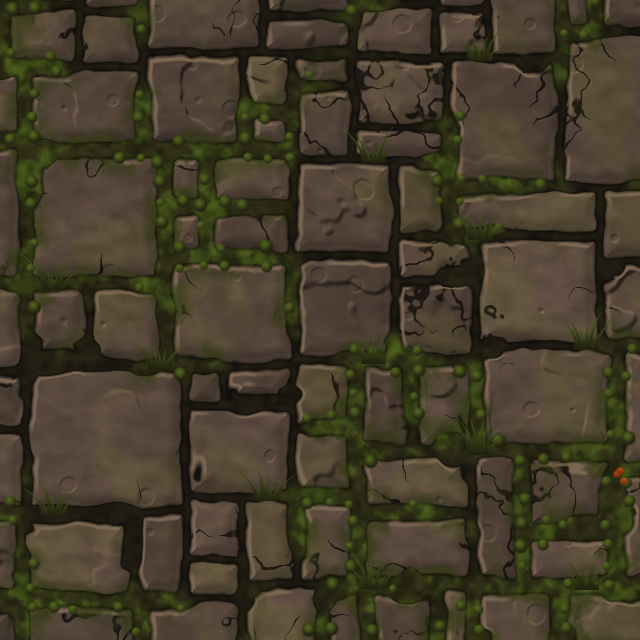
Reproduce this texture procedurally as a Shadertoy shader.

```glsl
#define GRID 6.0
#define JITTER 0.62
#define SPLIT_CHANCE 0.5
#define JOINT 0.042
#define MOSS_SPREAD 0.045
#define STONE_COOL vec3(0.335, 0.272, 0.232)
#define STONE_WARM vec3(0.355, 0.305, 0.22)
#define RIM_LIGHT vec3(0.5, 0.415, 0.335)
#define JOINT_DARK vec3(0.115, 0.098, 0.068)
#define MOSS_DARK vec3(0.175, 0.175, 0.08)
#define MOSS_LIGHT vec3(0.255, 0.315, 0.095)

struct Stone { vec2 lo, hi, id; };

float hash(vec2 p) { return fract(sin(dot(p, vec2(127.1, 311.7))) * 43758.5453); }

float noise(vec2 p) {
  vec2 i = floor(p), f = fract(p);
  f = f * f * (3.0 - 2.0 * f);
  return mix(mix(hash(i), hash(i + vec2(1, 0)), f.x),
             mix(hash(i + vec2(0, 1)), hash(i + 1.0), f.x), f.y);
}

float fbm(vec2 p) {
  float sum = 0.0, amp = 0.53;
  for (int i = 0; i < 4; i++) {
    sum += amp * noise(p);
    p = mat2(1.6, 1.2, -1.2, 1.6) * p + 3.7;
    amp *= 0.5;
  }
  return sum;
}

float mossAt(vec2 p) { return smoothstep(0.45, 0.61, fbm(p * 0.9 + 7.0)); }

// Each grid cell holds one joint: upright in even cells, level in odd ones
bool isOdd(vec2 c) { return mod(c.x + c.y, 2.0) > 0.5; }
float cut(vec2 c) { return 0.5 + JITTER * (hash(c + 4.0) - 0.5); }

Stone findStone(vec2 p) {
  vec2 c = floor(p), f = p - c, k;
  if (isOdd(c)) {
    k.y = step(cut(c), f.y);
    k.x = step(cut(c + vec2(0, 2.0 * k.y - 1.0)), f.x);
  } else {
    k.x = step(cut(c), f.x);
    k.y = step(cut(c + vec2(2.0 * k.x - 1.0, 0)), f.y);
  }
  k += c;
  float a = cut(k - 1.0) - 1.0, b = cut(k);
  float below = cut(k - vec2(0, 1)), left = cut(k - vec2(1, 0));
  Stone s = Stone(k + vec2(a, below - 1.0), k + vec2(b, left), k);
  if (isOdd(k)) s = Stone(k + vec2(left - 1.0, a), k + vec2(below, b), k);
  // Split some of the larger stones
  for (int i = 0; i < 2; i++) {
    vec2 size = s.hi - s.lo, axis = size.x > size.y ? vec2(1, 0) : vec2(0, 1);
    if (max(size.x, size.y) < 0.9 || hash(s.id + 21.0) > SPLIT_CHANCE) break;
    vec2 mid = mix(s.lo, s.hi, 0.3 + 0.4 * hash(s.id + 33.0));
    float side = step(dot(mid, axis), dot(p, axis));
    s.lo = mix(s.lo, mid, axis * side);
    s.hi = mix(s.hi, mid, axis * (1.0 - side));
    s.id += axis * (0.25 + 0.37 * side);
  }
  return s;
}

float stoneDistance(vec2 p, Stone s, float moss) {
  vec2 e = abs(p - 0.5 * (s.lo + s.hi)) - 0.5 * (s.hi - s.lo) + JOINT + MOSS_SPREAD * moss + 0.035;
  return length(max(e, 0.0)) + min(max(e.x, e.y), 0.0) - 0.035;
}

float ledge(vec2 p) { return smoothstep(0.49, 0.52, fbm(p * 1.2)); }

vec3 shadeStone(vec2 p, Stone s, float d, float moss) {
  vec2 q = p - 0.5 * (s.lo + s.hi), e = abs(q) - 0.5 * (s.hi - s.lo), seed = s.id * 7.3;
  vec3 col = mix(STONE_COOL, STONE_WARM, smoothstep(0.46, 0.64, fbm(p * 1.6 + seed)));
  col *= (0.92 + 0.16 * hash(s.id + 5.0)) * (0.84 + 0.32 * fbm(p * vec2(6, 9) + seed));

  // Flaked ledges, lit from the upper left
  float relief = ledge(p + seed) - ledge(p + seed + vec2(-0.025, 0.035));
  relief *= smoothstep(0.45, 0.65, noise(p * 1.3 + seed + 9.0));
  col = mix(col, RIM_LIGHT, 0.6 * max(relief, 0.0)) * (1.0 + 0.5 * min(relief, 0.0));

  // Pits and shallow round scars
  vec2 cell = floor(p * 2.5), g = fract(p * 2.5) - 0.3 - 0.4 * hash(cell);
  float r = mix(0.04, 0.24, pow(hash(cell + 8.0), 2.0));
  float ring = smoothstep(0.05, 0.0, abs(length(g) - r)) * step(hash(cell + 6.0), 0.3);
  col *= 1.0 + 0.35 * ring * dot(g, vec2(0.5, -0.8)) / r;

  // Cracks that run in from the edges
  float width = 0.022 * smoothstep(-0.3, 0.0, d) * smoothstep(0.52, 0.68, noise(p * 1.8 - seed));
  float crack = abs(fbm(p * 2.3 - seed) - 0.5);
  col *= 1.0 - 0.65 * smoothstep(width + 0.008, width - 0.008, crack) * step(0.002, width);

  // Bevel: bright rim above, shade below, moss creeping in
  vec2 n = e.x > e.y ? vec2(sign(q.x), 0) : vec2(0, sign(q.y));
  float lit = dot(n, vec2(-0.5, 0.85));
  float rim = smoothstep(-0.06, -0.035, d) * smoothstep(-0.008, -0.025, d);
  rim *= smoothstep(0.25, 0.6, noise(p * 4.0 + seed));
  col = mix(col, RIM_LIGHT, rim * mix(0.25, 0.9, smoothstep(-0.6, 0.7, lit)));
  col *= 1.0 - 0.28 * smoothstep(-0.16, 0.0, d) * smoothstep(0.2, -0.8, lit);
  float creep = moss * smoothstep(-0.22, 0.0, d) * smoothstep(0.42, 0.66, fbm(p * 5.0));
  return mix(col, mix(MOSS_DARK, MOSS_LIGHT, 0.4), 0.8 * creep);
}

void mainImage(out vec4 fragColor, in vec2 fragCoord) {
  vec2 p = fragCoord / iResolution.y * GRID;
  float aa = 1.2 * GRID / iResolution.y, moss = mossAt(p);
  vec2 w = p + 0.045 * (vec2(noise(p * 3.0), noise(p * 3.0 + 40.0)) - 0.5);
  Stone s = findStone(w);
  float d = stoneDistance(w, s, moss) + 0.028 * (noise(p * 10.0) - 0.5);
  d += 0.09 * smoothstep(0.74, 0.9, noise(p * 2.6 + 15.0));

  // Joints and stones
  vec3 growth = mix(MOSS_DARK, MOSS_LIGHT, smoothstep(0.4, 0.68, fbm(p * 7.0)));
  vec3 col = mix(JOINT_DARK, growth, moss * 0.9) * (0.75 + 0.5 * noise(p * 14.0));
  col *= mix(0.6, 1.0, smoothstep(0.0, 0.04, d));
  col = mix(col, shadeStone(w, s, d, moss), smoothstep(aa, -aa, d));

  // Round moss cushions in the joints
  vec2 cell = floor(p * 5.0), ball = (cell + 0.35 + 0.3 * hash(cell)) / 5.0, b = p - ball;
  float grown = mossAt(ball) * step(-0.035, stoneDistance(ball, findStone(ball), 1.0));
  float r = mix(0.035, 0.068, hash(cell + 2.0)) * step(0.55, grown) * step(hash(cell + 9.0), 0.6);
  growth = mix(MOSS_DARK * 0.8, MOSS_LIGHT * 1.2, smoothstep(0.08, 0.0, length(b - vec2(-0.01, 0.02))));
  col = mix(col, growth, smoothstep(aa, -aa, length(b) - r) * step(0.01, r));

  // Grass tufts on level joints, rare blossoms on upright ones
  vec2 c = floor(p), t = isOdd(c) ? c : c - vec2(0, 1), u = isOdd(c) ? c - vec2(1, 0) : c;
  vec2 q = p - t - vec2(0.5, cut(t) - 0.04);
  vec3 petal = hash(u + 61.0) < 0.6 ? vec3(0.72, 0.29, 0.08) : vec3(0.6, 0.25, 0.58);
  for (float i = -3.0; i < 4.0; i++) {
    float h = mix(0.14, 0.36, hash(t + i * 1.7)), y = q.y / h;
    float lean = i * 0.22 + 0.3 * (hash(t - i) - 0.5);
    float blade = abs(q.x - i * 0.03 - lean * h * y * y) - 0.024 * (1.0 - y);
    float cover = smoothstep(aa, -aa, blade) * step(abs(y - 0.5), 0.5) * step(hash(t + 50.0), 0.55);
    col = mix(col, mix(MOSS_DARK * 0.7, MOSS_LIGHT * 1.15, y), cover);
    vec2 m = p - u - vec2(cut(u), 0.5) - 0.2 * (vec2(hash(u + i), hash(u - i - 9.0)) - 0.5);
    float cap = smoothstep(aa, -aa, length(m) - 0.032) * step(hash(u + 70.0), 0.16) * step(i, 0.0);
    col = mix(col, petal * (0.8 + 8.0 * m.y), cap);
  }
  fragColor = vec4(clamp(col, 0.0, 1.0), 1.0);
}
```
